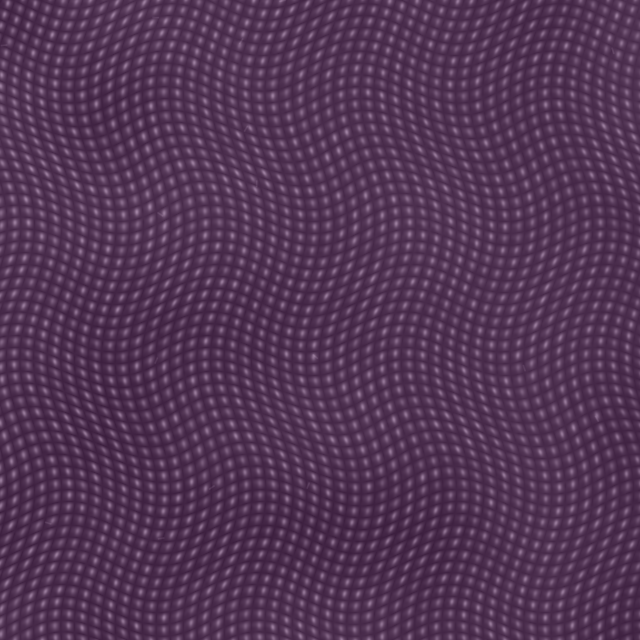
A Shadertoy shader for this texture:

```glsl
const float TAU = 6.2831853;
const vec2 CELLS = vec2(47.0, 54.0);      // bumps across and down
const vec2 WAVES = vec2(3.3, 2.4);        // wave cycles across and down
const vec2 AMPLITUDE = vec2(0.022, 0.022);
const vec2 WAVE_ORIGIN = vec2(0.468, 0.352);
const float WAVE_DRIFT = 0.17;
const int FLECKS = 16;

float hash(vec2 p) {
    vec3 q = fract(vec3(p.xyx) * 0.1031);
    q += dot(q, q.yzx + 33.33);
    return fract((q.x + q.y) * q.z);
}

float noise(vec2 p) {
    vec2 cell = floor(p), f = fract(p);
    f = f * f * (3.0 - 2.0 * f);
    return mix(mix(hash(cell), hash(cell + vec2(1, 0)), f.x),
               mix(hash(cell + vec2(0, 1)), hash(cell + vec2(1, 1)), f.x), f.y);
}

// Bends a straight grid so that both rows and columns undulate.
vec2 waveWarp(vec2 p, vec2 cycles, vec2 amplitude, vec2 origin, float drift) {
    float down = p.y - origin.y;
    float x = p.x - amplitude.x * cos(TAU * cycles.y * down);
    float phase = x - origin.x - drift * down;
    return vec2(x, p.y - amplitude.y * cos(TAU * cycles.x * phase));
}

// Rounded bump brightness: dome, shaded flank and narrow glint.
float bumpTone(vec2 grid, float contrast) {
    vec2 id = floor(grid + 0.5);
    vec2 local = grid - id;
    vec2 ridge = abs(cos(0.5 * TAU * local));
    float dome = ridge.x * ridge.y;
    float flank = dome * (sin(TAU * local.x) - 0.8 * sin(TAU * local.y));
    float variation = 0.03 * (hash(id + 71.0) - 0.5) * dome;
    vec2 spread = (local - vec2(0.06, -0.04)) / vec2(0.14, 0.27);
    float glint = exp(-dot(spread, spread)) * mix(0.07, 0.2, hash(id));
    return contrast * (0.108 * (dome - 0.4) + 0.032 * flank) + variation + glint;
}

// Short pale scuff with a soft edge.
float fleck(vec2 p, vec2 center, float angle, float halfLength, float width) {
    vec2 dir = vec2(cos(angle), sin(angle));
    vec2 d = p - center;
    float along = clamp(dot(d, dir), -halfLength, halfLength);
    return 1.0 - smoothstep(0.0, width, length(d - dir * along));
}

vec3 purple(float tone) {
    return vec3(tone, tone - 0.114, tone + 0.01);
}

void mainImage(out vec4 fragColor, in vec2 fragCoord) {
    vec2 uv = fragCoord / iResolution.xy;
    vec2 p = vec2(uv.x, 1.0 - uv.y);

    // Embossed wavy grid, with deeper shadows toward the left.
    vec2 grid = CELLS * waveWarp(p, WAVES, AMPLITUDE, WAVE_ORIGIN, WAVE_DRIFT);
    float tone = 0.309 + bumpTone(grid, mix(1.2, 0.9, p.x));

    // Uneven light, brighter near the top, and fine grain.
    tone += 0.014 * (0.5 - p.y);
    tone += 0.042 * (noise(p * 6.0) - 0.5);
    tone += 0.022 * (noise(p * 170.0) - 0.5);

    // Scattered wear.
    for (int i = 0; i < FLECKS; i++) {
        float seed = float(i) + 1.0;
        vec2 center = vec2(hash(vec2(seed, 3.7)), hash(vec2(seed, 9.2)));
        float angle = TAU * hash(vec2(seed, 5.1));
        tone += 0.07 * fleck(p, center, angle, 0.004, 0.0025);
    }

    fragColor = vec4(clamp(purple(tone), 0.0, 1.0), 1.0);
}
```
